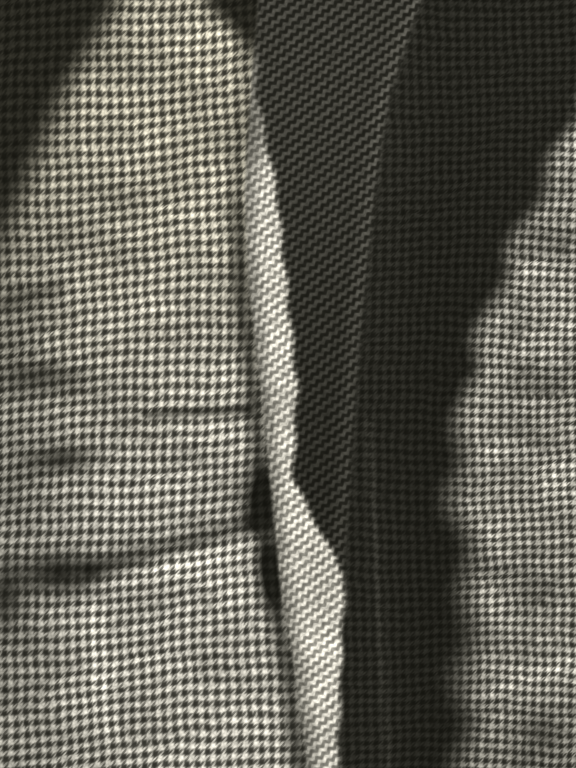
Reproduce this texture procedurally as a Shadertoy shader.

```glsl
const float TAU = 6.2831853;
const vec2 CHECK_SIZE = vec2(0.0136, 0.0150);   // houndstooth repeat, left cloth
const vec2 FAR_CHECK_SIZE = vec2(0.0122, 0.0126);
const float TWILL_SIZE = 0.0112;
const float THREAD_SCALE = 150.0;
const float LIT_DARK_YARN = 0.23;
const float DIM_DARK_YARN = 0.42;
const float SUNLIT = 0.80;
const float SHADOW = 0.135;
const vec3 BLACK_POINT = vec3(0.040, 0.040, 0.022);
const vec3 CLOTH_TINT = vec3(1.0, 0.98, 0.935);
// Edge positions at nine even heights, from top to bottom
const float SEAM[9] = float[9](.336, .326, .319, .324, .339, .352, .363, .385, .400);
const float FOLD[9] = float[9](.333, .335, .361, .374, .387, .382, .449, .444, .440);
const float PLEAT[9] = float[9](.549, .508, .490, .477, .466, .458, .449, .444, .440);
const float SUN_EDGE[9] = float[9](.833, .755, .703, .645, .604, .592, .612, .608, .604);
const float UMBRA[9] = float[9](.154, .081, .029, -.02, -.08, -.1, -.1, -.1, -.1);

float curve(float knots[9], float y) {
    float t = clamp(y, 0.0, 0.9999) * 8.0;
    int i = int(t);
    return mix(knots[i], knots[i + 1], fract(t));
}
float edge(float d, float softness) { return smoothstep(-softness, softness, d); }
float band(float x) { return smoothstep(-1.0, 1.0, sin(TAU * x)); }
float bump(float d) { return exp(-d * d); }
float blot(vec2 p, vec2 center, vec2 radius) { return bump(length((p - center) / radius)); }
float crease(vec2 p, vec2 a, vec2 b, float width) {
    vec2 ab = b - a;
    float t = clamp(dot(p - a, ab) / dot(ab, ab), 0.0, 1.0);
    return bump(length(p - a - ab * t) / width);
}
vec2 hash2(vec2 p) {
    return fract(sin(vec2(dot(p, vec2(127.1, 311.7)), dot(p, vec2(269.5, 183.3)))) * 4375.5);
}
float cellular(vec2 p) {
    vec2 cell = floor(p), f = fract(p);
    float nearest = 2.0;
    for (int y = -1; y <= 1; y++)
        for (int x = -1; x <= 1; x++) {
            vec2 o = vec2(x, y);
            nearest = min(nearest, length(o + hash2(cell + o) - f));
        }
    return nearest;
}
// Layered sines for soft wrinkles, about -1 to 1
float wrinkles(vec2 p) {
    float sum = 0.0, gain = 0.5;
    for (int i = 0; i < 4; i++) {
        sum += gain * sin(p.x + 1.7 * sin(p.y * 0.8 + float(i)));
        p = mat2(1.3, 1.1, -1.1, 1.3) * p + 2.1;
        gain *= 0.6;
    }
    return sum;
}
// Soft dark checks in a pale grid, with slight twill tails
float houndstooth(vec2 uv) {
    float tail = mix(0.25, 0.68, band(2.0 * (uv.x + uv.y)));
    return mix(band(uv.y), band(uv.x), tail);
}

void mainImage(out vec4 fragColor, in vec2 fragCoord) {
    vec2 p = vec2(fragCoord.x, iResolution.y - fragCoord.y) / iResolution.y;
    float seam = curve(SEAM, p.y), pleat = curve(PLEAT, p.y);
    float fold = curve(FOLD, p.y) + 0.002 * sin(p.y * 90.0);
    float rumple = wrinkles(p * vec2(22.0, 34.0)) + 0.5 * wrinkles(p * vec2(40.0, 85.0) + 3.0);
    vec2 sway = 0.004 * vec2(sin(p.y * 9.0 + p.x * 5.0), sin(p.x * 17.0 + p.y * 11.0));
    sway += 0.0009 * vec2(sin(p.y * 70.0 + 3.0 * rumple), sin(p.x * 60.0 + 3.0 * rumple));

    // Left cloth: broad light, soft shadows, dents and creases
    float leftLight = SUNLIT * (0.94 + 0.11 * rumple) * mix(0.76, 1.04, edge(p.x - 0.09, 0.13));
    float dents = 0.65 * blot(p, vec2(0.080, 0.598), vec2(0.040, 0.018));
    dents += 0.80 * blot(p, vec2(0.080, 0.745), vec2(0.050, 0.026));
    dents += 0.50 * blot(p, vec2(0.045, 0.490), vec2(0.055, 0.022));
    dents += 0.65 * blot(p, vec2(0.005, 0.775), vec2(0.026, 0.040));
    dents += 0.85 * blot(p, vec2(0.338, 0.655), vec2(0.024, 0.038));
    dents += 0.70 * blot(p, vec2(0.352, 0.740), vec2(0.018, 0.050));
    dents += 0.50 * crease(p, vec2(0.19, 0.540), vec2(0.32, 0.534), 0.007);
    dents += 0.42 * crease(p, vec2(0.12, 0.742), vec2(0.33, 0.682), 0.013);
    dents += 0.30 * crease(p, vec2(0.00, 0.400), vec2(0.07, 0.375), 0.012);
    dents += bump((seam - p.x - 0.010) / 0.014) * mix(0.25, 0.58, edge(p.y - 0.27, 0.06));
    leftLight *= 1.0 - min(dents, 0.88);
    leftLight += 0.14 * crease(p, vec2(0.13, 0.765), vec2(0.35, 0.700), 0.012);
    leftLight += 0.12 * crease(p, vec2(0.12, 0.79), vec2(0.14, 0.95), 0.014);
    float shade = max(edge(curve(UMBRA, p.y) - p.x, 0.030), edge(p.x - 0.265 - p.y * 0.95, 0.024));
    leftLight = mix(leftLight, SHADOW, shade);

    // Right cloth: dim recess opening onto a rumpled lit patch
    float sunEdge = curve(SUN_EDGE, p.y) + 0.008 * sin(p.y * 55.0) + 0.006 * rumple;
    float sun = edge(p.x - sunEdge, mix(0.020, 0.036, edge(p.y - 0.6, 0.2)));
    float rightSun = 0.66 + 0.14 * rumple - 0.10 * edge(p.y - 0.85, 0.12);
    rightSun += 0.16 * crease(p, vec2(0.62, 0.91), vec2(0.75, 0.86), 0.012);
    float dim = SHADOW + 0.03 * edge(0.35 - p.y, 0.3) - 0.03 * edge(p.x - 0.53, 0.05);
    dim += 0.05 * crease(p, vec2(0.48, 0.55), vec2(0.505, 1.0), 0.006);

    // Turned fabric between the cloths shows diagonal twill
    vec2 twill = mat2(0.80, 0.60, -0.60, 0.80) * p / TWILL_SIZE;
    float ribs = band(twill.y + 0.13 * sin(TAU * twill.x * 1.1));
    float pleatLight = mix(0.155, 0.235, edge(0.38 - p.y, 0.3));
    pleatLight += 0.06 * bump((pleat - p.x - 0.008) / 0.012);
    float stripLight = 0.76 + 0.07 * rumple - 0.20 * edge(0.20 - p.y, 0.09);
    stripLight *= mix(0.66, 1.05, edge(p.x - seam - 0.012, 0.014));

    // Layer the pieces from right to left as (light, yarn)
    float leftMask = edge(seam - p.x, 0.004);
    vec2 cloth = vec2(mix(dim, rightSun, sun), houndstooth((p + sway) / FAR_CHECK_SIZE));
    cloth = mix(cloth, vec2(pleatLight, ribs), edge(pleat - p.x, 0.007));
    cloth = mix(cloth, vec2(stripLight, 0.45 + 0.55 * ribs), edge(fold - p.x, 0.006));
    vec2 leftUv = (p + sway + vec2(0.0, 0.08 * p.x)) / CHECK_SIZE;
    cloth = mix(cloth, vec2(leftLight, houndstooth(leftUv)), leftMask);

    // Uneven yarn and a warm tone on the upper left
    float slub = 1.18 - 0.38 * cellular(p * THREAD_SCALE);
    float darkYarn = mix(DIM_DARK_YARN, LIT_DARK_YARN, edge(cloth.x - 0.35, 0.2));
    float value = cloth.x * mix(darkYarn, 1.10, cloth.y) * slub;
    vec3 tint = CLOTH_TINT - vec3(0.0, 0.01, 0.05) * leftMask * edge(0.4 - p.y, 0.3);
    fragColor = vec4(clamp(BLACK_POINT + value * tint, 0.0, 1.0), 1.0);
}
```
